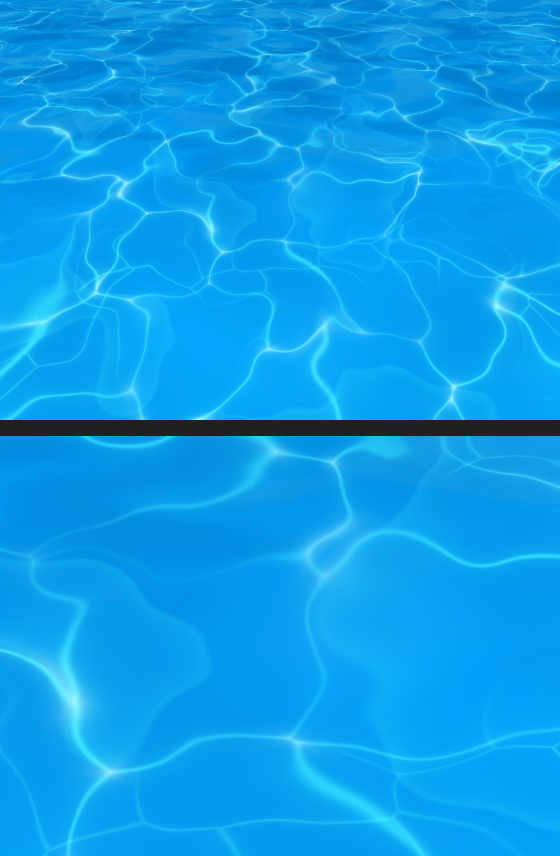
Top, the full canvas; bottom, a detail of the centre.
This texture is drawn by a Shadertoy shader. Its source:

```glsl
// View
const float HORIZON = 1.45;      // in canvas heights
const float DEPTH = 1.3;

// Light on the pool floor
const float CELLS = 4.9;
const float BEND = 0.62;
const float FINE_BEND = 0.2;
const float RIPPLE_BEND = 0.34;
const float LINE_WIDTH = 0.026;
const float WIDE_LINE = 0.12;
const vec2 RIPPLE_SCALE = vec2(3.0, 6.5);

// Colours
const vec3 NEAR_BLUE = vec3(0.015, 0.632, 0.955);
const vec3 MID_BLUE = vec3(0.010, 0.600, 0.938);
const vec3 FAR_BLUE = vec3(0.010, 0.535, 0.855);
const vec3 TROUGH_BLUE = vec3(0.000, 0.435, 0.755);
const vec3 SKY_SHEEN = vec3(0.130, 0.610, 0.870);
const vec3 CYAN_LIGHT = vec3(0.200, 0.870, 1.000);
const vec3 GLINT_WHITE = vec3(0.860, 0.990, 1.000);

vec2 hash2(vec2 p) {
    vec3 h = fract(p.xyx * vec3(0.1031, 0.1030, 0.0973));
    h += dot(h, h.yzx + 33.33);
    return fract((h.xx + h.yz) * h.zy);
}

float cornerSlope(vec2 cell, vec2 offset) {
    float angle = 6.2832 * hash2(cell).x;
    return dot(vec2(cos(angle), sin(angle)), offset);
}

float gradientNoise(vec2 p) {
    vec2 i = floor(p), f = p - i;
    vec2 u = f * f * f * (f * (f * 6.0 - 15.0) + 10.0);
    vec2 e = vec2(1.0, 0.0);
    float low = mix(cornerSlope(i, f), cornerSlope(i + e, f - e), u.x);
    float high = mix(cornerSlope(i + e.yx, f - e.yx), cornerSlope(i + 1.0, f - 1.0), u.x);
    return mix(low, high, u.y);
}

vec2 noise2(vec2 p) {
    return vec2(gradientNoise(p), gradientNoise(p + vec2(37.4, 17.7)));
}

// Distances to the three nearest cell centres
vec3 nearestThree(vec2 p) {
    vec2 base = floor(p);
    vec3 near = vec3(9.0);
    for (int y = -1; y <= 1; y++)
    for (int x = -1; x <= 1; x++) {
        vec2 cell = base + vec2(x, y);
        float d = length(cell + 0.08 + 0.84 * hash2(cell + 50.0) - p);
        if (d < near.x) near = vec3(d, near.xy);
        else if (d < near.y) near = vec3(near.x, d, near.y);
        else near.z = min(near.z, d);
    }
    return near;
}

// Sharp core with a soft halo along a cell border
vec2 filament(vec3 near, float width) {
    float edge = near.y - near.x;
    float w = max(width, 0.8 * min(fwidth(edge), 0.2));
    float core = sqrt(width / w) * exp(-edge * edge / (w * w));
    return vec2(core, exp(-edge / (0.07 + 1.6 * width)));
}

// Folded sheet of light: crisp on one side, fading on the other
float lightFold(vec2 p) {
    float d = gradientNoise(p) - 0.16;
    float soft = max(0.02, min(fwidth(d), 0.2));
    return smoothstep(-soft, soft, d) * exp(-max(d, 0.0) * 11.0);
}

void mainImage(out vec4 fragColor, in vec2 fragCoord) {
    // Perspective onto the floor
    vec2 uv = fragCoord / iResolution.y;
    float aspect = iResolution.x / iResolution.y;
    float z = 1.0 / (HORIZON - uv.y);
    vec2 floorPos = vec2((uv.x - 0.5 * aspect) * z, DEPTH * z) + vec2(4.0, 2.0);
    float far = smoothstep(0.3, 1.0, uv.y);

    // Refraction bends the light net
    vec2 ripple = noise2(floorPos * RIPPLE_SCALE);
    vec2 net = floorPos * CELLS;
    vec2 bent = net + BEND * noise2(net * 0.9) + FINE_BEND * noise2(net * 2.3 + 8.0);
    bent += RIPPLE_BEND * (0.5 + 1.5 * far) * ripple;

    // Water body and surface waves
    vec3 water = mix(NEAR_BLUE, MID_BLUE, smoothstep(0.1, 0.6, uv.y));
    water = mix(water, FAR_BLUE, smoothstep(0.5, 1.0, uv.y));
    water *= 1.0 + 0.07 * gradientNoise(net * 0.7 + 21.0);
    vec2 wavePos = floorPos * RIPPLE_SCALE + 0.7 * ripple.yx + 11.0;
    float wave = gradientNoise(wavePos) + 0.5 * gradientNoise(wavePos * vec2(1.7, 2.3));
    water = mix(water, TROUGH_BLUE, 0.6 * far * smoothstep(0.0, 0.32, wave));
    water = mix(water, SKY_SHEEN, 0.75 * far * smoothstep(0.16, 0.27, -wave));

    // Caustic filaments, fine strands and folds
    float patchy = gradientNoise(bent * 0.65 + 5.0);
    float gain = smoothstep(-0.5, 0.3, patchy);
    float width = LINE_WIDTH + WIDE_LINE * smoothstep(0.15, 0.6, gradientNoise(bent * 0.8 + 31.0));
    vec3 near = nearestThree(bent);
    vec2 mainLine = filament(near, width);
    vec2 strand = filament(nearestThree(bent * 1.55 + 0.5 * ripple + 13.0), LINE_WIDTH * 1.3);
    float strandGain = smoothstep(0.0, 0.4, gradientNoise(bent * 0.55 + 71.0));
    float fold = lightFold(bent * 0.75 + 43.0);

    float light = gain * (0.72 * mainLine.x + 0.3 * mainLine.y);
    light += strandGain * (0.45 * strand.x + 0.15 * strand.y) + 0.28 * fold;
    light *= mix(1.0, 0.65, far);
    vec3 color = mix(water, CYAN_LIGHT, min(light, 1.0));

    // White glints at knots and along the brightest lines
    float knot = exp(-15.0 * (near.z - near.x)) * gain;
    float streak = mainLine.x * smoothstep(0.22, 0.55, gradientNoise(bent * 1.4 + 91.0));
    float glint = 0.75 * knot + 0.6 * streak * gain;
    color = mix(color, GLINT_WHITE, min(glint, 1.0) * mix(1.0, 0.55, far));

    fragColor = vec4(color, 1.0);
}
```
